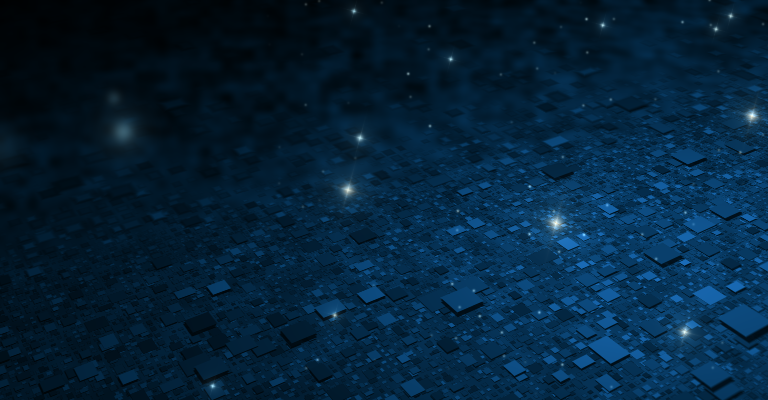
Reproduce this background procedurally as a WebGL 2 fragment shader.

```glsl
#version 300 es
precision highp float;

uniform vec2 u_resolution;
out vec4 outColor;

const vec2 GROUND_UP = vec2(0.545, 0.839);
const vec3 WARM = vec3(1.0, 0.80, 0.58);
const vec3 COOL = vec3(0.60, 0.84, 0.92);

// Large tiles: centre, half size on the ground, shade
const vec4 BIG_TILES[12] = vec4[12](
    vec4(1.575, 0.742, 0.027, 0.65), vec4(1.392, 0.575, 0.024, 0.60),
    vec4(1.720, 0.610, 0.026, 1.05), vec4(1.812, 0.475, 0.021, 0.90),
    vec4(1.655, 0.367, 0.024, 0.80), vec4(1.155, 0.252, 0.025, 1.00),
    vec4(0.547, 0.282, 0.015, 1.50), vec4(1.862, 0.200, 0.030, 1.00),
    vec4(0.502, 0.195, 0.019, 0.50), vec4(0.747, 0.172, 0.021, 0.60),
    vec4(0.530, 0.080, 0.019, 0.90), vec4(1.777, 0.065, 0.021, 1.00));

// Sparkles: centre, ray length, warmth
const vec4 SPARKLES[12] = vec4[12](
    vec4(0.870, 0.525, 0.095, 0.8), vec4(1.390, 0.442, 0.110, 1.0),
    vec4(1.880, 0.710, 0.090, 1.0), vec4(1.712, 0.170, 0.075, 0.9),
    vec4(0.900, 0.655, 0.055, 0.5), vec4(0.837, 0.212, 0.038, 0.5),
    vec4(0.532, 0.035, 0.036, 0.4), vec4(0.885, 0.972, 0.036, 0.2),
    vec4(1.507, 0.937, 0.034, 0.5), vec4(1.827, 0.960, 0.036, 0.5),
    vec4(1.790, 0.927, 0.034, 0.5), vec4(1.127, 0.852, 0.034, 0.4));

float hash(vec2 p) {
    return fract(sin(dot(p, vec2(127.1, 311.7))) * 43758.5453);
}

float noise(vec2 p) {
    vec2 i = floor(p), f = fract(p);
    f = f * f * (3.0 - 2.0 * f);
    return mix(mix(hash(i), hash(i + vec2(1, 0)), f.x),
               mix(hash(i + vec2(0, 1)), hash(i + 1.0), f.x), f.y);
}

// Screen point to turned ground plane seen in perspective
float depthAt(float y) { return 1.0 / (1.9 - y); }

vec2 toGround(vec2 p) {
    vec2 g = vec2(p.x - 0.96, 2.64) * depthAt(p.y);
    return mat2(GROUND_UP.y, -GROUND_UP.x, GROUND_UP.x, GROUND_UP.y) * g;
}

float boxMask(vec2 q, vec2 extent, float soft) {
    vec2 d = abs(q) - extent;
    return 1.0 - smoothstep(-soft, soft, max(d.x, d.y));
}

// Raised tile: dark side below, then the top face
float paintTile(float tone, vec2 q, vec2 extent, float height, float soft, float shade) {
    float side = max(boxMask(q + GROUND_UP * height, extent, soft),
                     boxMask(q + GROUND_UP * height * 0.5, extent, soft));
    tone = mix(tone, 0.12, side * 0.85);
    return mix(tone, shade, boxMask(q, extent, soft));
}

float paintLayer(float tone, vec2 g, float size, float presence, float soft, float seed) {
    vec2 id = floor(g / size) + seed;
    if (hash(id) > presence) return tone;
    vec2 jitter = vec2(hash(id + 3.1), hash(id + 7.7)) - 0.5;
    vec2 extent = 0.18 + 0.16 * vec2(hash(id + 11.3), hash(id + 17.9));
    float shade = 0.5 + 0.9 * pow(hash(id + 23.5), 1.4);
    float height = 0.12 * hash(id + 31.7);
    float blur = soft / size;
    float painted = paintTile(tone, fract(g / size) - 0.5 - jitter * 0.12,
                              extent, height, min(blur, 0.15), shade);
    return mix(tone, painted, 1.0 - smoothstep(0.15, 0.5, blur));
}

float blob(vec2 p, vec2 center, vec2 radius) {
    vec2 d = (p - center) / radius;
    return exp(-dot(d, d));
}

float lightAt(vec2 p) {
    return 0.31 * (1.0 - smoothstep(0.3, 1.15, p.y)) + 0.145 * p.x
         + 0.42 * blob(p, vec2(1.66, 0.40), vec2(0.68, 0.44))
         + 0.14 * blob(p, vec2(0.95, 0.28), vec2(0.6, 0.4));
}

vec3 sparkle(vec2 p, vec4 s) {
    vec2 d = p - s.xy;
    vec2 a = abs(mat2(0.966, 0.259, -0.259, 0.966) * d) / s.z;
    float r = length(d) / s.z;
    float rays = exp(-a.x / 0.03 - a.y / 0.3) + exp(-a.y / 0.03 - a.x / 0.26);
    float core = exp(-r * r / 0.022);
    return mix(COOL, WARM, s.w) * (core * 0.5 + rays * 0.22) + COOL * 0.22 * exp(-r / 0.32);
}

// Fine dust drifting over the upper right
float dust(vec2 p, float cell) {
    vec2 id = floor(p / cell);
    vec2 center = 0.2 + 0.6 * vec2(hash(id + 2.3), hash(id + 5.9));
    float r = length(fract(p / cell) - center) * cell;
    return step(0.72, hash(id)) * hash(id + 9.1) * exp(-r * r / 0.000012);
}

void main() {
    vec2 p = gl_FragCoord.xy / u_resolution.y;
    vec2 g = toGround(p);
    float depth = depthAt(p.y);

    // Focus falls off above a rising band and in the near right corner
    float blur = smoothstep(0.05, 0.5, p.y - 0.14 - 0.23 * p.x)
               + 0.25 * smoothstep(0.3, 0.9, p.x - 1.1 - p.y);
    float soft = depth * (0.8 / u_resolution.y + 0.018 * blur);

    // Tiled ground, from grit to slabs, with round patches out of focus
    float tone = 0.62 + 0.35 * noise(g * 24.0);
    tone += blur * (noise(p * 19.0) + noise(p * 37.0 + 5.0) - 1.0) * 0.55;
    for (int i = 0; i < 5; i++) {
        float k = float(i);
        tone = paintLayer(tone, g + k * 0.37, 0.011 * pow(1.6, k),
                          mix(0.9, 0.1, k / 4.0), soft, k * 19.0);
    }
    for (int i = 0; i < 12; i++) {
        vec4 t = BIG_TILES[i];
        tone = paintTile(tone, g - toGround(t.xy), t.z * vec2(1.0, 0.85), t.z * 0.45, soft, t.w);
    }

    float level = max(tone * lightAt(p), 0.0);
    vec3 color = vec3(0.055 * level * level, 0.31 * level, 0.53 * level);

    // Sparkles, soft orbs and dust
    for (int i = 0; i < 12; i++) color += sparkle(p, SPARKLES[i]);
    float orbs = 0.28 * blob(p, vec2(0.308, 0.67), vec2(0.024))
               + 0.10 * blob(p, vec2(0.308, 0.67), vec2(0.06))
               + 0.16 * blob(p, vec2(0.285, 0.755), vec2(0.018))
               + 0.07 * blob(p, vec2(0.0, 0.63), vec2(0.05));
    color += COOL * orbs;
    color += mix(COOL, WARM, 0.4) * dust(p, 0.065) * 0.6 * smoothstep(0.6, 0.9, p.x);
    outColor = vec4(color, 1.0);
}
```
